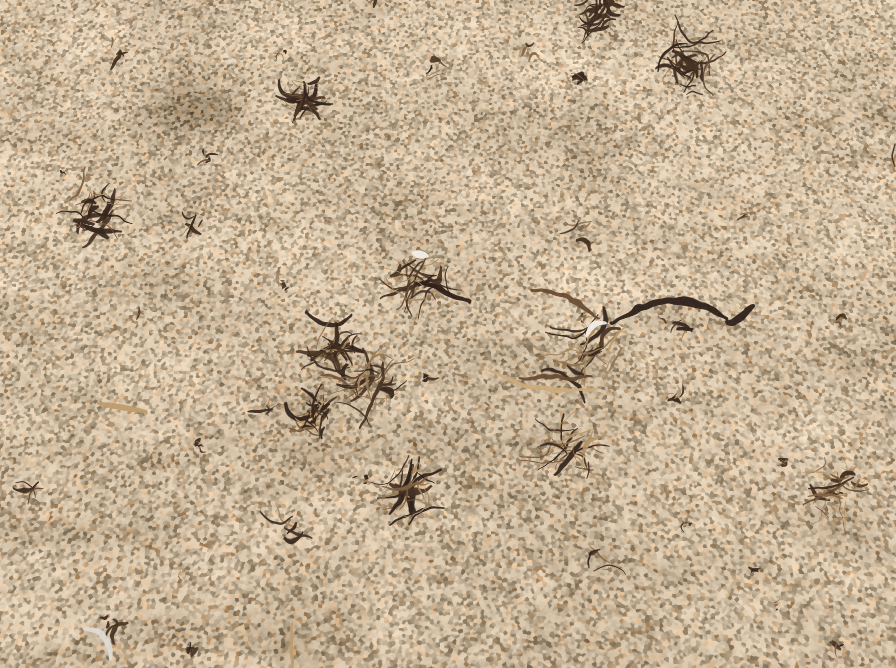
This texture is drawn by a Shadertoy shader. Its source:

```glsl
const vec3 SAND = vec3(0.77, 0.70, 0.60);
const vec3 WEED = vec3(0.17, 0.12, 0.10);
const vec3 BARK = vec3(0.40, 0.29, 0.19);
const vec3 STRAW = vec3(0.74, 0.61, 0.42);
const vec3 CHALK = vec3(0.95, 0.94, 0.92);

vec4 hash4(vec2 p) {
    vec4 q = fract(p.xyxy * vec4(0.1031, 0.1030, 0.0973, 0.1099));
    q += dot(q, q.wzxy + 33.33);
    return fract((q.xxyz + q.yzzw) * q.zywx);
}

float noise(vec2 p) {
    vec2 i = floor(p), f = fract(p);
    f = f * f * (3.0 - 2.0 * f);
    float low = mix(hash4(i).x, hash4(i + vec2(1, 0)).x, f.x);
    float high = mix(hash4(i + vec2(0, 1)).x, hash4(i + vec2(1, 1)).x, f.x);
    return mix(low, high, f.y);
}

float fbm(vec2 p) {
    float sum = 0.0, amp = 0.5;
    for (int i = 0; i < 4; i++) {
        sum += amp * noise(p);
        p = p * 2.03 + 17.1;
        amp *= 0.5;
    }
    return sum;
}

// Softly blended cells: each grain has its own brightness and warmth
vec3 grains(vec2 p) {
    vec2 cell = floor(p);
    vec3 sum = vec3(0.0);
    float total = 0.0;
    for (int y = -1; y <= 1; y++)
    for (int x = -1; x <= 1; x++) {
        vec2 id = cell + vec2(x, y);
        vec4 h = hash4(id);
        vec2 d = p - id - h.xy;
        float weight = exp(-9.0 * dot(d, d));
        float tone = 0.12 - 0.36 * pow(h.z, 2.4);
        vec3 warmth = vec3(0.06, -0.01, -0.07) * smoothstep(0.75, 1.0, h.w);
        sum += weight * (tone + warmth);
        total += weight;
    }
    return sum / total;
}

float dent(vec2 p, vec2 centre, vec2 size) {
    vec2 d = (p - centre) / size;
    return exp(-dot(d, d));
}

// Tapered strand, bent into a parabola
float strand(vec2 p, float angle, float len, float bend, float width) {
    float c = cos(angle), s = sin(angle);
    vec2 q = vec2(c * p.x + s * p.y, c * p.y - s * p.x);
    float t = clamp(q.x / len, -1.0, 1.0);
    q.y = (q.y + bend * len * t * t) / sqrt(1.0 + 4.0 * bend * bend * t * t);
    return length(vec2(max(abs(q.x) - len, 0.0), q.y)) - width * (1.0 - 0.5 * t * t);
}

void paint(inout vec3 color, float d, vec3 tint, float px) {
    color = mix(color, tint, 0.93 * clamp(0.5 - d / px, 0.0, 1.0));
}

void tuft(inout vec3 color, vec2 p, vec2 centre, float radius, float darkness,
          int count, float seed, float px) {
    float reach = length(p - centre) / radius;
    if (reach > 2.2) return;
    color -= 0.09 * darkness * exp(-2.0 * reach * reach);
    for (int i = 0; i < count; i++) {
        vec4 h = hash4(vec2(float(i) * 3.0 + 1.0, seed));
        vec4 g = hash4(vec2(float(i) * 5.0 + 40.0, seed + 17.0));
        float turn = 6.2832 * h.x;
        vec2 pos = centre + 0.9 * radius * h.y * vec2(cos(turn), sin(turn));
        float dark = step(g.z, darkness);
        float width = mix(0.0007, 0.0026, g.y * g.y) * mix(0.8, 1.6, dark);
        float len = radius * mix(0.2, 0.9, g.x * g.x);
        float d = strand(p - pos, mix(-0.8, 1.7, h.z), len, 1.2 * (h.w - 0.5), width);
        vec3 tint = mix(mix(BARK, STRAW, g.w), mix(WEED, BARK, 0.6 * g.w), dark);
        paint(color, d, tint, px);
    }
}

void mainImage(out vec4 fragColor, in vec2 fragCoord) {
    float px = 1.0 / iResolution.y;
    vec2 p = fragCoord * px;

    // Sand: grains shrink with distance, over gently lit mounds
    vec2 ground = vec2((p.x - 0.67) * (1.0 + 0.35 * p.y), p.y * (1.0 + 0.3 * p.y));
    vec2 mound = ground * vec2(4.0, 6.5) + 5.0;
    float slope = fbm(mound) - fbm(mound + vec2(0.12, 0.3));
    float shade = 0.17 * slope + 0.14 * (fbm(mound * 1.7 + 30.0) - 0.48);
    shade += 0.04 * (p.y - 0.5);
    shade -= 0.20 * dent(p, vec2(0.29, 0.835), vec2(0.085, 0.04));
    shade -= 0.06 * dent(p, vec2(0.64, 0.33), vec2(0.11, 0.035));
    shade -= 0.05 * dent(p, vec2(0.90, 0.75), vec2(0.06, 0.07));
    vec3 color = SAND + shade + grains(ground * 175.0);
    color += 0.07 * (noise(ground * 75.0) - 0.5);

    // Crinkle the space in which the debris lies
    vec2 w = p + 0.010 * (vec2(noise(p * 28.0), noise(p * 28.0 + 9.0)) - 0.5);
    w += 0.004 * (vec2(noise(p * 85.0), noise(p * 85.0 + 9.0)) - 0.5);

    // Small scattered scraps
    vec2 cell = floor(w / 0.12);
    for (int y = -1; y <= 1; y++)
    for (int x = -1; x <= 1; x++) {
        vec2 id = cell + vec2(x, y);
        vec4 h = hash4(id + 11.0);
        if (h.w < 0.42) tuft(color, w, (id + 0.2 + 0.6 * h.xy) * 0.12,
            mix(0.008, 0.032, h.z * h.z), 0.55, 5, id.x + id.y * 31.0 + 50.0, px);
    }

    // Large tangles: centre, radius, share of dark strands
    vec4 tangles[12] = vec4[12](
        vec4(0.635, 0.575, 0.050, 0.45), vec4(0.500, 0.475, 0.050, 0.65),
        vec4(0.550, 0.430, 0.055, 0.60), vec4(0.470, 0.382, 0.036, 0.80),
        vec4(0.885, 0.470, 0.052, 0.40), vec4(0.850, 0.320, 0.052, 0.30),
        vec4(0.610, 0.270, 0.050, 0.30), vec4(0.140, 0.690, 0.042, 0.65),
        vec4(1.030, 0.900, 0.046, 0.95), vec4(0.455, 0.850, 0.036, 0.70),
        vec4(0.890, 0.985, 0.040, 0.95), vec4(1.250, 0.265, 0.046, 0.15));
    for (int i = 0; i < 12; i++) {
        vec4 t = tangles[i];
        tuft(color, w, t.xy, t.z, t.w, 26, float(i) * 7.0 + 3.0, px);
    }

    // Long stems, sticks and pale scraps
    paint(color, strand(w - vec2(1.0, 0.55), 0.05, 0.087, 0.35, 0.0055), WEED, px);
    paint(color, strand(w - vec2(1.11, 0.525), 0.5, 0.022, -0.2, 0.006), WEED, px);
    paint(color, strand(w - vec2(0.853, 0.550), -0.4, 0.055, 0.15, 0.004), BARK, px);
    paint(color, strand(w - vec2(0.83, 0.437), -0.02, 0.055, 0.0, 0.003), BARK, px);
    paint(color, strand(w - vec2(0.81, 0.422), -0.17, 0.08, -0.1, 0.0036), STRAW + 0.06, px);
    paint(color, strand(p - vec2(0.183, 0.39), -0.17, 0.036, 0.0, 0.0045), STRAW, px);
    paint(color, strand(w - vec2(0.436, 0.03), 1.5, 0.035, 0.0, 0.003), STRAW, px);
    paint(color, strand(w - vec2(0.89, 0.508), 0.6, 0.017, 0.3, 0.005), CHALK, px);
    paint(color, strand(w - vec2(0.16, 0.045), -0.9, 0.028, 0.5, 0.005), CHALK - 0.08, px);
    paint(color, strand(p - vec2(0.629, 0.619), -0.2, 0.010, 0.0, 0.006), CHALK, px);

    fragColor = vec4(clamp(color, 0.0, 1.0), 1.0);
}
```
